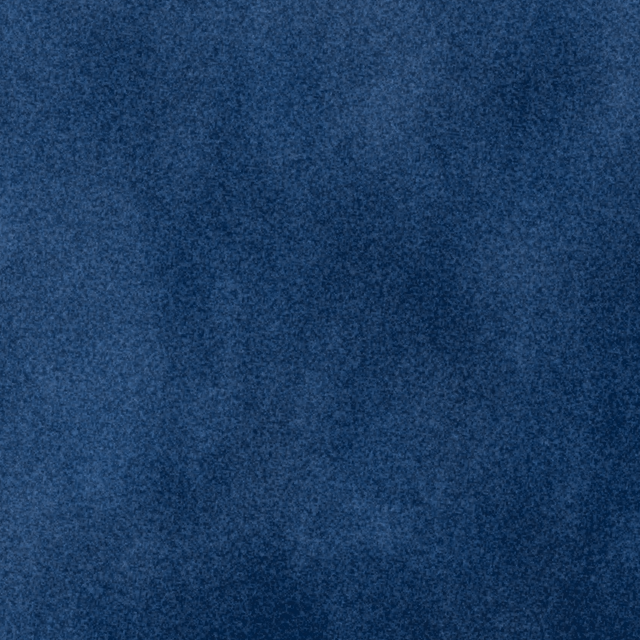
A WebGL 1 fragment shader for this texture:

```glsl
precision highp float;
// Blue suede: soft, upright clouds of brushed nap under a fine, crisp grain.
// Layered value noise gives one tone, in deviations around the mean blue,
// which is then mapped along a dark-to-light blue axis.
uniform vec2 u_resolution;

float hash(vec2 cell) {
  vec3 q = fract(vec3(cell.xyx) * 0.1031);
  q += dot(q, q.yzx + 33.33);
  return fract((q.x + q.y) * q.z);
}

// Smooth value noise in -1..1
float noise(vec2 p) {
  vec2 cell = floor(p);
  vec2 f = fract(p);
  f = f * f * (3.0 - 2.0 * f);
  float low = mix(hash(cell), hash(cell + vec2(1.0, 0.0)), f.x);
  float high = mix(hash(cell + vec2(0.0, 1.0)), hash(cell + 1.0), f.x);
  return 2.0 * mix(low, high, f.y) - 1.0;
}

mat2 rotation(float angle) {
  float c = cos(angle);
  float s = sin(angle);
  return mat2(c, s, -s, c);
}

float fbm(vec2 p) {
  float sum = 0.0;
  float amplitude = 1.0;
  for (int i = 0; i < 5; i++) {
    sum += amplitude * noise(p);
    p = rotation(0.35) * p * 1.93 + 17.3;
    amplitude *= 0.56;
  }
  return sum;
}

// Broad shading, upright smears and a few pale rubbed patches
float napTone(vec2 uv) {
  vec2 warp = vec2(noise(uv * 4.0 + 31.0), noise(uv * 4.0 + 57.0));
  vec2 p = uv + 0.04 * warp;
  float clouds = 0.72 * fbm(p * vec2(5.0, 3.4) + 11.0);
  float smears = 0.36 * fbm(p * vec2(11.0, 5.0) + 43.0);
  float rubbed = smoothstep(0.4, 1.4, fbm(p * vec2(8.0, 6.0) + 71.0));
  float slope = 1.2 * (uv.y - 0.5) - 0.6 * (uv.x - 0.5);
  return clouds + smears + 0.9 * rubbed + slope - 0.2;
}

// Short fibres and pores, close to the finest visible size
float grainTone(vec2 uv) {
  vec2 p = rotation(0.6) * uv + 3.0;
  float pores = noise(p * 235.0);
  float fibres = noise(rotation(1.1) * p * 400.0 + 9.0);
  float glints = smoothstep(0.45, 0.95, noise(p * 310.0 + 90.0));
  return 0.95 * pores + 1.3 * fibres + 1.0 * glints - 0.1;
}

void main() {
  vec2 uv = gl_FragCoord.xy / min(u_resolution.x, u_resolution.y);
  float tone = napTone(uv) + grainTone(uv);

  vec3 meanBlue = vec3(0.121, 0.246, 0.398);
  vec3 toneAxis = vec3(0.049, 0.054, 0.062);
  vec3 color = meanBlue + toneAxis * clamp(tone, -2.2, 3.5);

  // Slight drift between slate and pure blue from fibre to fibre
  float tint = noise(uv * 210.0 + 140.0) + 0.5 * noise(uv * 7.0 + 25.0);
  color += tint * vec3(0.013, -0.001, -0.012);

  gl_FragColor = vec4(clamp(color, 0.0, 1.0), 1.0);
}
```
